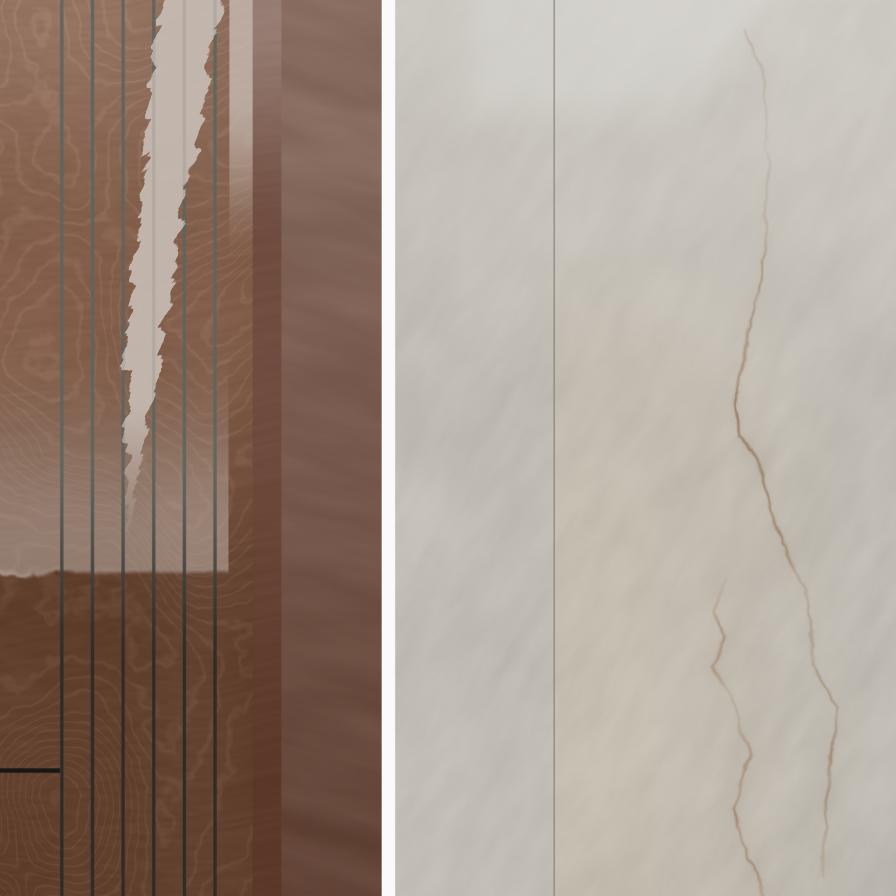
Give the GLSL for this texture, as a Shadertoy shader.

```glsl
// Lacquered grooved wood with window reflections beside pale veined marble.
// Grain is contours of warped noise; veins are noise-bent polylines.

const float GAP_LEFT = 0.426, GAP_RIGHT = 0.441, SEAM_X = 0.6185;
const float PANEL_EDGE = 0.282, STRIP_EDGE = 0.314;
const float GROOVE_START = 0.069, GROOVE_STEP = 0.0342, GROOVE_HALF = 0.0019;
const float SLOT_Y = 0.14, SLOT_END = 0.067;
const float POOL_BOTTOM = 0.361, POOL_RIGHT = 0.255;
const float GRAIN_BANDS = 17.0;
const vec3 WOOD_TOP = vec3(0.56, 0.43, 0.36);
const vec3 WOOD_MID = vec3(0.50, 0.36, 0.28);
const vec3 WOOD_LOW = vec3(0.37, 0.24, 0.17);
const vec3 SHEEN = vec3(0.79, 0.75, 0.72);
const vec3 MARBLE = vec3(0.755, 0.735, 0.70);
const vec3 MARBLE_LIT = vec3(0.86, 0.855, 0.84);
const vec3 VEIN = vec3(0.56, 0.43, 0.31);

// Vein nodes: position, strength
const vec3 MAIN_VEIN[14] = vec3[14](
    vec3(.832, .965, .25), vec3(.850, .92, .25), vec3(.858, .83, .12), vec3(.853, .72, .4),
    vec3(.831, .60, .6), vec3(.821, .55, .9), vec3(.823, .512, 1.), vec3(.843, .49, .8),
    vec3(.875, .385, .6), vec3(.899, .345, .35), vec3(.908, .255, .35), vec3(.935, .212, .45),
    vec3(.927, .15, .6), vec3(.919, .02, .25));
const vec3 SIDE_VEIN[9] = vec3[9](
    vec3(.812, .355, .1), vec3(.796, .32, .25), vec3(.810, .285, .65), vec3(.794, .258, .45),
    vec3(.818, .22, .15), vec3(.836, .16, .55), vec3(.817, .10, .6), vec3(.833, .045, .5),
    vec3(.854, 0., .4));

float hash(vec2 p) {
    vec3 q = fract(vec3(p.xyx) * 0.1031);
    q += dot(q, q.yzx + 33.33);
    return fract((q.x + q.y) * q.z);
}

float noise(vec2 p) {
    vec2 i = floor(p), f = fract(p);
    f = f * f * (3.0 - 2.0 * f);
    return mix(mix(hash(i), hash(i + vec2(1, 0)), f.x),
               mix(hash(i + vec2(0, 1)), hash(i + vec2(1, 1)), f.x), f.y);
}

float fbm(vec2 p) {
    float sum = 0.0, amp = 0.5;
    for (int i = 0; i < 4; i++) {
        sum += amp * noise(p);
        p = mat2(1.6, 1.2, -1.2, 1.6) * p + 17.3;
        amp *= 0.5;
    }
    return sum;
}

// Smoothed step and span
float past(float x, float at) {
    float px = 0.8 / iResolution.x;
    return smoothstep(at - px, at + px, x);
}
float span(float x, float lo, float hi) { return past(x, lo) * (1.0 - past(x, hi)); }

float segment(vec2 p, vec3 a, vec3 b) {
    vec2 ab = b.xy - a.xy;
    float t = clamp(dot(p - a.xy, ab) / dot(ab, ab), 0.0, 1.0);
    float d = length(p - a.xy - ab * t);
    return mix(a.z, b.z, t) * (exp(-pow(d / 0.0019, 2.0)) + 0.16 * exp(-d / 0.008));
}

vec3 wood(vec2 p) {
    // Glossy face with contour grain
    float warp = noise(p * vec2(9, 5) + 3.0);
    float field = noise(p * vec2(8, 5.5) + warp * 0.7) + 0.12 * fbm(p * 22.0);
    float band = abs(fract(field * GRAIN_BANDS) - 0.5) * 2.0;
    float pores = noise(p * vec2(60, 260) + warp * 9.0) - 0.5;
    vec3 face = mix(WOOD_LOW, WOOD_MID, smoothstep(0.25, 0.66, p.y));
    face = mix(face, WOOD_TOP, smoothstep(0.7, 1.0, p.y));
    face += 0.035 * smoothstep(0.65, 1.0, band) + 0.025 * pores + 0.05 * (warp - 0.5);

    // Broad reflection with a rippled lower edge
    float ripple = (fbm(p * vec2(45, 25)) - 0.48) * mix(0.024, 0.004, smoothstep(0.0, 0.14, p.x));
    float rise = p.y - POOL_BOTTOM - ripple;
    float pool = smoothstep(-0.003, 0.004, rise) * smoothstep(0.26, 0.03, rise);
    face = mix(face, SHEEN, 0.48 * pool * (1.0 - past(p.x, POOL_RIGHT)));
    float glint = exp(-pow(rise / 0.003, 2.0)) * (1.0 - smoothstep(0.04, 0.16, p.x));
    face = mix(face, SHEEN, 0.6 * glint * noise(p * vec2(50, 90)));

    // Vertical grooves and a short horizontal slot
    float lane = (p.x - GROOVE_START) / GROOVE_STEP;
    float offset = abs(lane - clamp(round(lane), 0.0, 5.0)) * GROOVE_STEP;
    float groove = 1.0 - past(offset, GROOVE_HALF);
    vec3 tint = mix(vec3(0.17, 0.16, 0.15), vec3(0.37, 0.39, 0.37), smoothstep(0.25, 0.5, p.y));
    face = mix(face, tint, groove * 0.9);
    float slot = span(p.y, SLOT_Y - 0.0025, SLOT_Y + 0.0025) * (1.0 - past(p.x, SLOT_END));
    face = mix(face, vec3(0.09), slot);

    // Torn tapering streak and a narrow highlight
    float tornX = p.x + (fbm(vec2(p.x * 35.0, p.y * 75.0 - p.x * 60.0)) - 0.48) * 0.026;
    float left = max(0.078 + 0.1 * p.y, 0.141);
    float streak = span(tornX, left, 0.074 + 0.172 * p.y) * smoothstep(0.38, 0.56, p.y);
    face = mix(face, SHEEN, streak * (0.88 - 0.12 * groove));
    face = mix(face, SHEEN, 0.75 * past(p.x, 0.256) * smoothstep(0.7, 0.9, p.y));

    // Return strip and matte side panel
    vec3 strip = mix(vec3(0.36, 0.22, 0.16), vec3(0.44, 0.30, 0.25), smoothstep(0.1, 0.6, p.y));
    strip = mix(strip, vec3(0.59, 0.49, 0.45), smoothstep(0.72, 1.0, p.y)) + 0.02 * pores;
    vec3 side = mix(vec3(0.39, 0.27, 0.22), vec3(0.53, 0.42, 0.37), smoothstep(0.0, 0.95, p.y));
    side += 0.1 * (fbm(vec2(p.x * 7.0, p.y * 30.0 + p.x * 8.0)) - 0.48);
    return mix(mix(face, strip, past(p.x, PANEL_EDGE)), side, past(p.x, STRIP_EDGE));
}

vec3 marble(vec2 p) {
    // Clouds and slanted flecks
    float cloud = fbm(p * 7.0 + 5.0);
    float fleck = fbm(mat2(51, 10, -30, 17) * p);
    vec3 col = MARBLE + 0.06 * (cloud - 0.48) + 0.05 * (fleck - 0.48);
    float warm = past(p.x, SEAM_X) * smoothstep(0.95, 0.7, p.x) * smoothstep(0.9, 0.4, p.y);
    col += vec3(0.012, 0, -0.014) * warm;
    // Window light
    float base = 0.865 + 0.15 * smoothstep(0.74, 0.9, p.x);
    float glow = smoothstep(base - 0.03, base + 0.05, p.y) * smoothstep(0.48, 0.56, p.x);
    col = mix(col, MARBLE_LIT, 0.4 * smoothstep(0.45, 1.0, p.y) + 0.3 * glow);
    // Veins and joint
    vec2 bent = p + 0.014 * (vec2(fbm(p * 38.0), fbm(p * 38.0 + 40.0)) - 0.48);
    float vein = 0.0;
    for (int i = 0; i < 13; i++) vein = max(vein, segment(bent, MAIN_VEIN[i], MAIN_VEIN[i + 1]));
    for (int i = 0; i < 8; i++) vein = max(vein, segment(bent, SIDE_VEIN[i], SIDE_VEIN[i + 1]));
    col = mix(col, VEIN, min(vein, 1.0) * (0.45 + 0.5 * noise(p * 45.0)));
    return mix(col, vec3(0.5, 0.49, 0.46), span(p.x, SEAM_X - 0.0006, SEAM_X + 0.0006));
}

void mainImage(out vec4 fragColor, in vec2 fragCoord) {
    vec2 p = fragCoord / iResolution.xy;
    vec3 col = p.x < 0.5 * (GAP_LEFT + GAP_RIGHT) ? wood(p) : marble(p);
    col = mix(col, vec3(0.98), span(p.x, GAP_LEFT, GAP_RIGHT));
    fragColor = vec4(col, 1.0);
}
```
